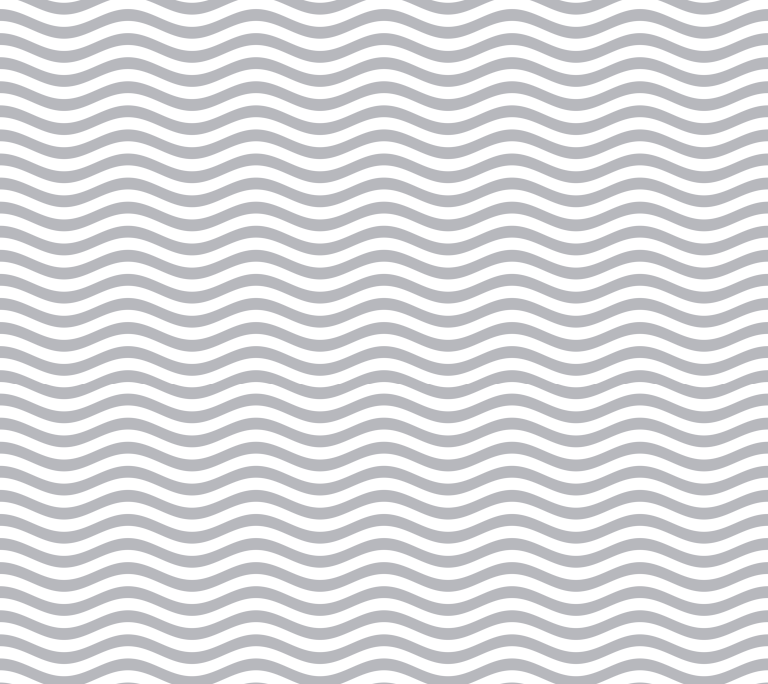
This pattern is drawn by a WebGL 2 fragment shader. Its source:

```glsl
#version 300 es
precision highp float;
// Even grey wavy stripes on white: one cosine wave, stacked down the canvas
// by wrapping the height above it. A fine seam below the middle
// shifts the lower stripes up a little.

uniform vec2 u_resolution;
out vec4 fragColor;

const float TAU = 6.283185;

// Lengths are fractions of the canvas: x of its width, y of its height.
const float WAVES_ACROSS = 6.0;
const float STRIPE_PITCH = 0.0352;   // about 28.4 stripes down
const float STRIPE_SHARE = 0.492;    // grey part of one pitch
const float WAVE_AMPLITUDE = 0.0130; // half the height from crest to trough
const float FIRST_CREST = 0.0219;    // depth of the first crest's centre line
const float SEAM_DEPTH = 0.5607;
const float SEAM_SHIFT = 0.0010;
const float EDGE_SOFTNESS = 0.7;     // half width of the edge, in pixels

const vec3 PAPER_WHITE = vec3(1.0);
const vec3 STRIPE_GREY = vec3(0.718, 0.720, 0.740);

// Signed vertical distance to the nearest stripe, negative inside it.
float stripeDistance(float depth, float waveDepth) {
  float offset = fract((depth - waveDepth) / STRIPE_PITCH + 0.5) - 0.5;
  return (abs(offset) - 0.5 * STRIPE_SHARE) * STRIPE_PITCH;
}

void main() {
  vec2 uv = gl_FragCoord.xy / u_resolution;
  float depth = 1.0 - uv.y;

  // Slight misalignment below the seam
  depth += SEAM_SHIFT * step(SEAM_DEPTH, depth);

  // Centre line of the first stripe, with crests at both side edges
  float phase = TAU * WAVES_ACROSS * uv.x;
  float waveDepth = FIRST_CREST + WAVE_AMPLITUDE * (1.0 - cos(phase));

  // Slope turns the vertical distance into one across the edge
  float aspect = u_resolution.x / u_resolution.y;
  float slope = WAVE_AMPLITUDE * TAU * WAVES_ACROSS * sin(phase) / aspect;
  float edge = stripeDistance(depth, waveDepth) * inversesqrt(1.0 + slope * slope);

  // Smooth edge about one pixel wide
  float soft = EDGE_SOFTNESS / u_resolution.y;
  float grey = 1.0 - smoothstep(-soft, soft, edge);

  fragColor = vec4(mix(PAPER_WHITE, STRIPE_GREY, grey), 1.0);
}
```
